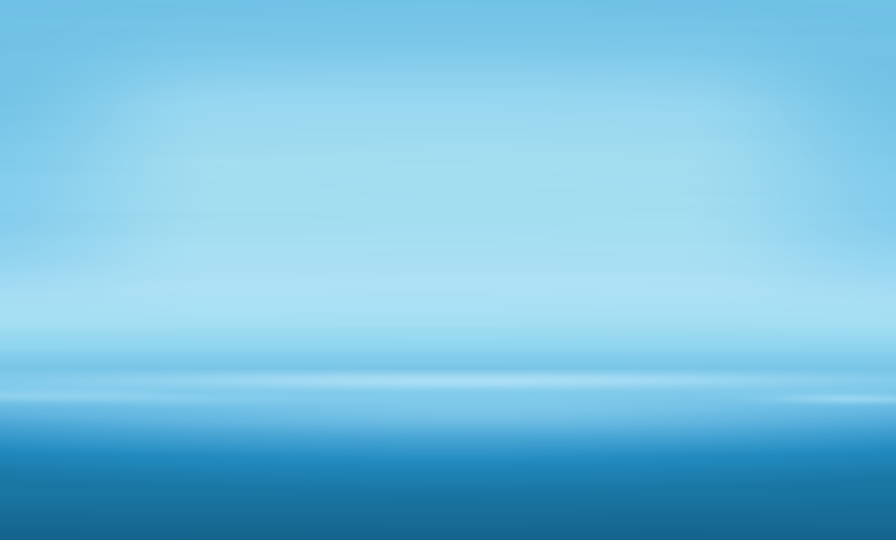
Reproduce this background procedurally as a WebGL 1 fragment shader.

```glsl
precision highp float;
// Hazy blue seascape: glowing sky, misty horizon bands and deep water.

uniform vec2 u_resolution;

const vec3 SKY_TOP = vec3(0.44, 0.76, 0.90);
const vec3 SKY_UPPER = vec3(0.49, 0.785, 0.915);
const vec3 SKY_SIDE = vec3(0.51, 0.80, 0.93);
const vec3 SKY_MID = vec3(0.635, 0.865, 0.94);
const vec3 SKY_GLOW = vec3(0.68, 0.88, 0.96);
const vec3 HAZE = vec3(0.55, 0.83, 0.935);
const vec3 HORIZON = vec3(0.47, 0.77, 0.905);
const vec3 MIST = vec3(0.69, 0.885, 0.965);
const vec3 SHALLOWS = vec3(0.48, 0.78, 0.915);
const vec3 SHORE_BLUE = vec3(0.38, 0.71, 0.875);
const vec3 SEA_BRIGHT = vec3(0.13, 0.54, 0.745);
const vec3 SEA_MID = vec3(0.10, 0.46, 0.635);
const vec3 SEA_DEEP = vec3(0.08, 0.39, 0.55);

float hash(vec2 p) {
  return fract(sin(dot(p, vec2(127.1, 311.7))) * 43758.5453);
}

float noise(vec2 p) {
  vec2 cell = floor(p);
  vec2 f = fract(p);
  f = f * f * (3.0 - 2.0 * f);
  float low = mix(hash(cell), hash(cell + vec2(1.0, 0.0)), f.x);
  float high = mix(hash(cell + vec2(0.0, 1.0)), hash(cell + 1.0), f.x);
  return mix(low, high, f.y);
}

// Blend toward the next colour as height falls from start to end.
vec3 descend(vec3 color, vec3 next, float start, float end, float height) {
  return mix(color, next, clamp((start - height) / (start - end), 0.0, 1.0));
}

// Soft elliptical spot, strongest at its center.
float glow(vec2 p, vec2 center, vec2 radius) {
  vec2 d = (p - center) / radius;
  return exp(-dot(d, d));
}

vec3 skyColor(vec2 uv) {
  float side = abs(uv.x - 0.5) * 2.0;
  float y = uv.y + 0.025 * side * side;
  vec3 color = descend(SKY_TOP, SKY_UPPER, 1.0, 0.91, y);
  color = descend(color, vec3(0.59, 0.84, 0.94), 0.91, 0.82, y);
  color = descend(color, SKY_MID, 0.82, 0.71, y);
  color = descend(color, SKY_GLOW, 0.60, 0.47, uv.y);
  // Darker sides fade out near the horizon
  float shade = smoothstep(0.5, 1.05, side) * smoothstep(0.38, 0.62, uv.y);
  vec3 sideColor = mix(SKY_SIDE, SKY_TOP, smoothstep(0.6, 0.85, uv.y));
  color = mix(color, sideColor, 0.9 * shade);
  color = descend(color, vec3(0.64, 0.87, 0.95), 0.46, 0.40, uv.y);
  color = descend(color, HAZE, 0.40, 0.355, uv.y);
  return descend(color, HORIZON, 0.355, 0.318, uv.y);
}

vec3 seaColor(vec2 uv) {
  float side = abs(uv.x - 0.5) * 2.0;
  float y = uv.y - 0.022 * side * side;
  vec3 color = descend(HORIZON, SHALLOWS, 0.32, 0.26, uv.y);
  color = descend(color, SHORE_BLUE, 0.26, 0.215, y);
  color = descend(color, vec3(0.25, 0.625, 0.815), 0.215, 0.18, y);
  color = descend(color, SEA_BRIGHT, 0.18, 0.145, y);
  color = descend(color, SEA_MID, 0.145, 0.085, y);
  color = descend(color, SEA_DEEP, 0.085, 0.0, uv.y);
  // Pale reflection below the horizon, then low mist on both sides
  float reflection = glow(uv, vec2(0.52, 0.295), vec2(0.40, 0.016));
  color = mix(color, MIST, 0.9 * reflection);
  color = mix(color, MIST, 0.18 * glow(uv, vec2(0.55, 0.24), vec2(0.25, 0.03)));
  float drift = 0.006 * (noise(vec2(uv.x * 9.0, 2.0)) - 0.5);
  vec2 p = uv + vec2(0.0, drift);
  float mist = 0.45 * glow(p, vec2(0.04, 0.265), vec2(0.22, 0.012));
  mist += 0.60 * glow(p, vec2(0.95, 0.26), vec2(0.09, 0.009));
  return mix(color, MIST, mist);
}

void main() {
  vec2 uv = gl_FragCoord.xy / u_resolution;
  vec3 color = mix(seaColor(uv), skyColor(uv), smoothstep(0.312, 0.322, uv.y));
  // Faint horizontal brushing
  float streak = noise(uv * vec2(4.0, 70.0)) - 0.5;
  color += 0.008 * streak;
  gl_FragColor = vec4(color, 1.0);
}
```
